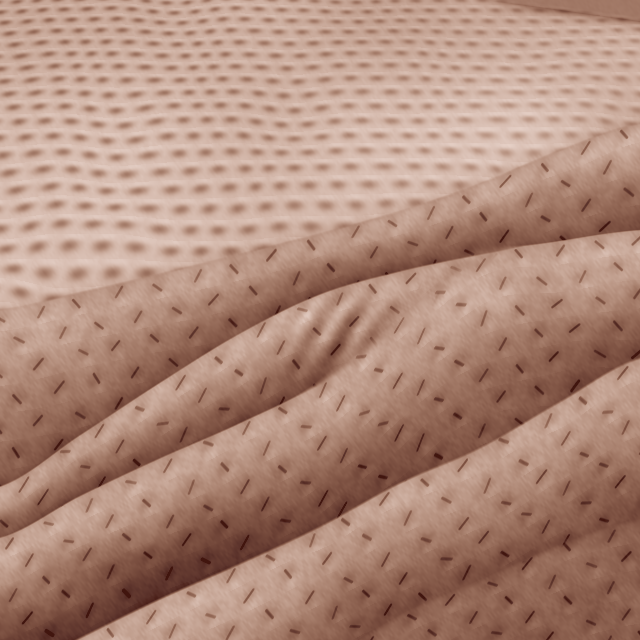
Give the GLSL for this texture, as a Shadertoy shader.

```glsl
// Draped quilted velvet: a soft dimpled sheet recedes behind diagonal folds.
// Each fold is the area under a spline crest, shaded by its depth towards the
// next crest, then covered with staggered stitches and a fine brushed nap.
#define HORIZON 1.78
#define DIMPLE_SIZE vec2(0.0423, 0.0250)
#define STITCH_CELL vec2(0.066, 0.043)
#define STITCH_HALF 0.0085
#define STITCH_DARK 0.42
#define NAP_AMOUNT 0.13
#define SHADOW_REACH 0.022
#define DARK_TONE vec3(0.36, 0.20, 0.17)
#define LIGHT_TONE vec3(0.88, 0.79, 0.75)

// Crest heights at nine equal steps across the canvas
const float CREST_A[9] = float[9](.516, .543, .572, .603, .635, .670, .713, .765, .807);
const float CREST_B[9] = float[9](.240, .320, .402, .479, .540, .576, .602, .623, .640);
const float CREST_C[9] = float[9](.160, .225, .284, .339, .403, .505, .598, .623, .640);
const float CREST_D[9] = float[9](-.06, .003, .064, .119, .177, .245, .300, .372, .440);
const float CREST_E[9] = float[9](-.30, -.25, -.20, -.13, -.04, .040, .095, .150, .190);

float hash(vec2 p) {
    p = fract(p * vec2(0.1031, 0.1137));
    p += dot(p, p.yx + 33.33);
    return fract((p.x + p.y) * p.x * 17.0);
}

float noise(vec2 p) {
    vec2 i = floor(p), f = fract(p);
    f = f * f * (3.0 - 2.0 * f);
    return mix(mix(hash(i), hash(i + vec2(1, 0)), f.x),
               mix(hash(i + vec2(0, 1)), hash(i + vec2(1, 1)), f.x), f.y);
}

// Catmull-Rom spline through the crest heights
float crest(float k[9], float x) {
    float s = clamp(x, 0.0, 0.9999) * 8.0, f = fract(s);
    int i = int(s);
    float a = k[max(i - 1, 0)], b = k[i], c = k[i + 1], d = k[min(i + 2, 8)];
    return b + 0.5 * f * (c - a + f * (2.0 * a - 5.0 * b + 4.0 * c - d
             + f * (3.0 * (b - c) + d - a)));
}

// Darkening by slanted stitches, their dimples and the puffs between them
float stitches(vec2 q, float seed) {
    vec2 g = q / STITCH_CELL;
    g.x += 0.5 * mod(floor(g.y), 2.0) + seed * 0.37;
    vec2 id = floor(g);
    float r = hash(id + seed * 19.0 + 40.0);
    vec2 f = (fract(g) - 0.5 + 0.16 * (vec2(r, fract(r * 7.0)) - 0.5)) * STITCH_CELL;
    float lean = mod(id.x + id.y, 2.0) < 0.5 ? 0.75 : -0.85;
    float angle = lean + 0.5 * (r - 0.5);
    vec2 along = vec2(cos(angle), sin(angle));
    float t = dot(f, along), n = dot(f, vec2(-along.y, along.x));
    float dist = length(vec2(max(abs(t) - STITCH_HALF, 0.0), n));
    float dash = smoothstep(0.0034, 0.0006, dist) * (0.65 + 0.35 * r);
    float dimple = exp(-dot(f, f) / 0.00022);
    vec2 puff = f - vec2(0.006, 0.014);
    return STITCH_DARK * dash + 0.15 * dimple - 0.10 * exp(-dot(puff, puff) / 0.00014);
}

// Tone of one fold between its crest and the crest in front of it
float fold(vec2 p, float top, float low, float lit, float dim, float shadow, float seed) {
    float d = top - p.y;
    float u = clamp(d / max(top - low, 0.02), 0.0, 1.0);
    float tone = mix(lit, dim, smoothstep(0.08, 0.95, u));
    tone -= 0.12 * exp(-max(d, 0.0) / 0.006);
    tone -= shadow * exp(-max(p.y - low, 0.0) / SHADOW_REACH);
    vec2 sway = 0.014 * vec2(noise(p * 9.0 + seed), noise(p * 9.0 + seed + 31.0));
    tone += 0.13 * (noise(p * vec2(13.0, 17.0) + seed * 5.0) - 0.5);
    return tone - stitches(vec2(p.x * 1.08, d) + sway, seed);
}

// Receding sheet with staggered soft dimples
float sheet(vec2 p) {
    float depth = HORIZON - p.y;
    vec2 g = vec2((p.x - 0.5) / (DIMPLE_SIZE.x * depth), 1.0 / (DIMPLE_SIZE.y * depth));
    g += 0.55 * vec2(noise(p * 11.0), noise(p * 11.0 + 50.0));
    g.x += 0.5 * mod(floor(g.y), 2.0);
    vec2 f = fract(g) - 0.5;
    float dent = exp(-dot(f * f, vec2(13.0, 16.0)));
    float puff = exp(-dot((f - vec2(0.05, 0.33)) * (f - vec2(0.05, 0.33)), vec2(9.0, 22.0)));
    float strength = mix(0.42, 0.24, smoothstep(0.1, 1.0, p.x));
    float tone = 0.93 + 0.10 * (noise(p * 5.0 + 8.0) - 0.5) - 0.10 * smoothstep(0.75, 1.0, p.y);
    tone += 0.09 * puff - strength * dent;
    // Dark roll in the far right corner
    float roll = p.y - 1.0 + 0.14 * (p.x - 0.76);
    tone -= 0.45 * exp(-abs(roll) / 0.007) * smoothstep(0.72, 0.84, p.x);
    return mix(tone, 0.52, smoothstep(-0.002, 0.008, roll) * smoothstep(0.74, 0.8, p.x));
}

float below(float y, float top, float soft) {
    return smoothstep(-soft, soft, top - y);
}

void mainImage(out vec4 fragColor, in vec2 fragCoord) {
    vec2 p = fragCoord / iResolution.xy;
    float a = crest(CREST_A, p.x), b = crest(CREST_B, p.x), c = crest(CREST_C, p.x);
    float d = crest(CREST_D, p.x), e = crest(CREST_E, p.x);
    float merge = smoothstep(0.45, 0.66, p.x);

    // Folds from back to front
    float tone = sheet(p) - 0.12 * exp(-max(p.y - a, 0.0) / 0.012);
    tone = mix(tone, fold(p, a, b, 0.82, 0.40, 0.20, 1.0), below(p.y, a, 0.003));
    float middle = fold(p, b, c, 0.84, mix(0.42, 0.72, merge), 0.25 * (1.0 - merge), 2.0);
    vec2 knot = (p - vec2(0.54, 0.475)) / vec2(0.075, 0.055);
    middle -= 0.22 * exp(-dot(knot, knot)) * (0.4 + sin(dot(p, vec2(115.0, -78.0)) + 3.0 * noise(p * 14.0)));
    tone = mix(tone, middle, below(p.y, b, 0.002));
    float front = fold(p, c, d, 0.82, mix(0.10, 0.34, smoothstep(0.2, 0.8, p.x)), 0.14, 3.0);
    tone = mix(tone, front, below(p.y, c, mix(0.002, 0.035, merge * smoothstep(0.82, 0.7, p.x))));
    tone = mix(tone, fold(p, d, e, 0.82, 0.36, 0.20, 4.0), below(p.y, d, 0.003));
    tone = mix(tone, fold(p, e, e - 0.22, 0.40, 0.34, 0.0, 5.0), below(p.y, e, 0.010));

    // Brushed nap, sharper on the folds than on the far sheet
    vec2 brush = vec2(p.x * 0.8 + p.y * 0.6, p.y * 0.8 - p.x * 0.6);
    float nap = 0.6 * noise(brush * vec2(330.0, 150.0)) + 0.4 * noise(brush * vec2(110.0, 60.0)) - 0.5;
    tone += NAP_AMOUNT * nap * mix(0.4, 1.0, below(p.y, a, 0.02));

    tone = clamp(tone, -0.2, 1.08);
    vec3 warmth = vec3(0.0, 0.15, 0.30) * max(tone * (1.0 - tone), 0.0);
    fragColor = vec4(mix(DARK_TONE, LIGHT_TONE, tone) - warmth, 1.0);
}
```
